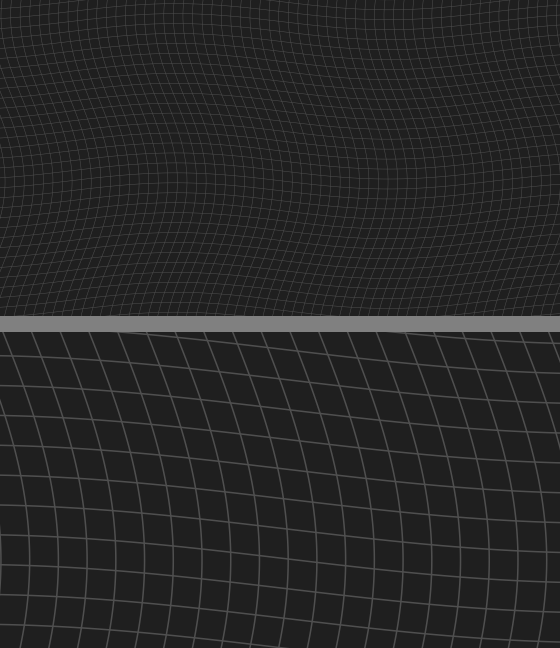
Top: the whole. Bottom: its middle third, enlarged.
Reproduce this background procedurally as a Shadertoy shader.

```glsl
// Pixel coverage of the thin line at every whole number of cell
float gridLine(float cell, float halfWidth) {
    float cellsPerPixel = length(vec2(dFdx(cell), dFdy(cell)));
    float dist = abs(fract(cell + 0.5) - 0.5) / cellsPerPixel;
    return clamp(halfWidth + 0.5 - dist, 0.0, min(1.0, 2.0 * halfWidth));
}

void mainImage(out vec4 fragColor, in vec2 fragCoord) {
    vec2 p = fragCoord / iResolution.y;

    // Each axis is bent by a wave running along the other
    vec2 bend = vec2(0.067 * cos(6.0 * (p.y - 0.426)),
                     0.0255 * cos(4.67 * (p.x - 0.556)));
    vec2 cell = (p - bend - vec2(0.555, 0.459)) / vec2(0.0303, 0.0315);

    // Half the line width, converted from canvas heights to pixels
    float halfWidth = 0.0008 * iResolution.y;
    float upright = gridLine(cell.x, halfWidth);
    float level = gridLine(cell.y, halfWidth);
    float mesh = 1.0 - (1.0 - upright) * (1.0 - level);

    vec3 charcoal = vec3(0.12);
    vec3 wireGrey = vec3(0.31);
    fragColor = vec4(mix(charcoal, wireGrey, mesh), 1.0);
}
```
